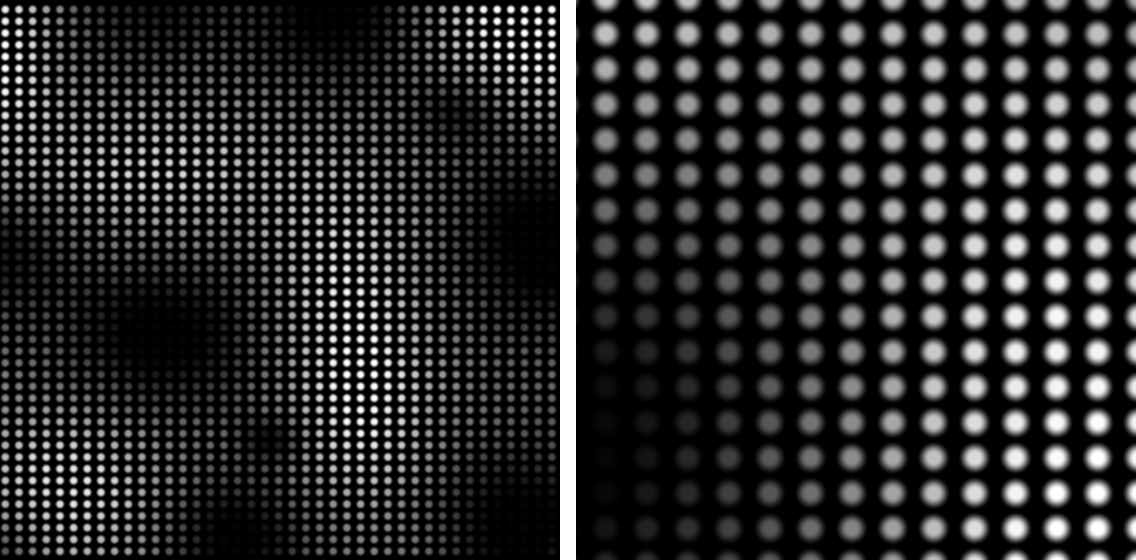
Left: the whole. Right: its middle third, enlarged.
Give the GLSL for this pattern, as a WebGL 1 fragment shader.

```glsl
precision highp float;

uniform vec2 u_resolution;

const vec2 DOT_COUNT = vec2(41.0, 47.0);
const vec2 DOT_PITCH = vec2(0.0244, 0.02103);
const vec2 FIRST_DOT = vec2(0.0095, 0.0156);
const float CORE_RADIUS = 0.0028;
const float HALO_RADIUS = 0.0102;

vec2 gradientAt(vec2 corner) {
  float angle = 6.2832 * fract(sin(dot(corner, vec2(127.1, 311.7))) * 43758.5);
  return vec2(cos(angle), sin(angle));
}

float gradientNoise(vec2 p) {
  vec2 i = floor(p);
  vec2 f = fract(p);
  vec2 w = f * f * f * (f * (f * 6.0 - 15.0) + 10.0);
  vec2 e = vec2(1.0, 0.0);
  float a = dot(gradientAt(i), f);
  float b = dot(gradientAt(i + e.xy), f - e.xy);
  float c = dot(gradientAt(i + e.yx), f - e.yx);
  float d = dot(gradientAt(i + e.xx), f - e.xx);
  return mix(mix(a, b, w.x), mix(c, d, w.x), w.y);
}

// Soft elliptical hill with a height of one
float hill(vec2 p, vec2 center, vec2 radius) {
  vec2 d = (p - center) / radius;
  return exp(-dot(d, d));
}

float lightField(vec2 p, float base) {
  // Bright ridge and corners
  float light = base;
  light += 0.55 * hill(p, vec2(0.00, 0.92), vec2(0.10, 0.20));
  light += 0.75 * hill(p, vec2(0.97, 0.97), vec2(0.19, 0.16));
  light += 0.40 * hill(p, vec2(0.27, 0.70), vec2(0.25, 0.13));
  light += 0.40 * hill(p, vec2(0.61, 0.52), vec2(0.13, 0.20));
  light += 0.50 * hill(p, vec2(0.65, 0.27), vec2(0.12, 0.18));
  light += 0.48 * hill(p, vec2(0.12, 0.13), vec2(0.17, 0.15));

  // Dark hollows
  light -= 0.50 * hill(p, vec2(0.60, 0.98), vec2(0.15, 0.13));
  light -= 0.35 * hill(p, vec2(0.27, 1.00), vec2(0.14, 0.12));
  light -= 0.40 * hill(p, vec2(0.82, 0.80), vec2(0.07, 0.06));
  light -= 0.55 * hill(p, vec2(0.97, 0.57), vec2(0.14, 0.15));
  light -= 0.50 * hill(p, vec2(0.29, 0.40), vec2(0.17, 0.13));
  light -= 0.40 * hill(p, vec2(0.00, 0.55), vec2(0.12, 0.10));
  light -= 0.45 * hill(p, vec2(0.485, 0.215), vec2(0.05, 0.04));
  light -= 0.50 * hill(p, vec2(0.42, 0.04), vec2(0.12, 0.10));
  light -= 0.50 * hill(p, vec2(0.93, 0.06), vec2(0.14, 0.14));
  light -= 0.30 * hill(p, vec2(0.00, 0.00), vec2(0.08, 0.08));

  // Slight unevenness between dots
  light += 0.05 * gradientNoise(p * 14.0);
  return clamp(light, 0.015, 1.0);
}

// Center of the dot nearest to p, kept inside the grid
vec2 nearestDot(vec2 p, vec2 first, vec2 pitch, vec2 count) {
  vec2 index = floor((p - first) / pitch + 0.5);
  return first + pitch * clamp(index, vec2(0.0), count - 1.0);
}

float softDot(float dist, float core, float halo) {
  return 1.0 - smoothstep(core, halo, dist);
}

void main() {
  vec2 uv = gl_FragCoord.xy / u_resolution;
  vec2 center = nearestDot(uv, FIRST_DOT, DOT_PITCH, DOT_COUNT);
  float shape = softDot(distance(uv, center), CORE_RADIUS, HALO_RADIUS);
  gl_FragColor = vec4(vec3(shape * lightField(center, 0.45)), 1.0);
}
```
